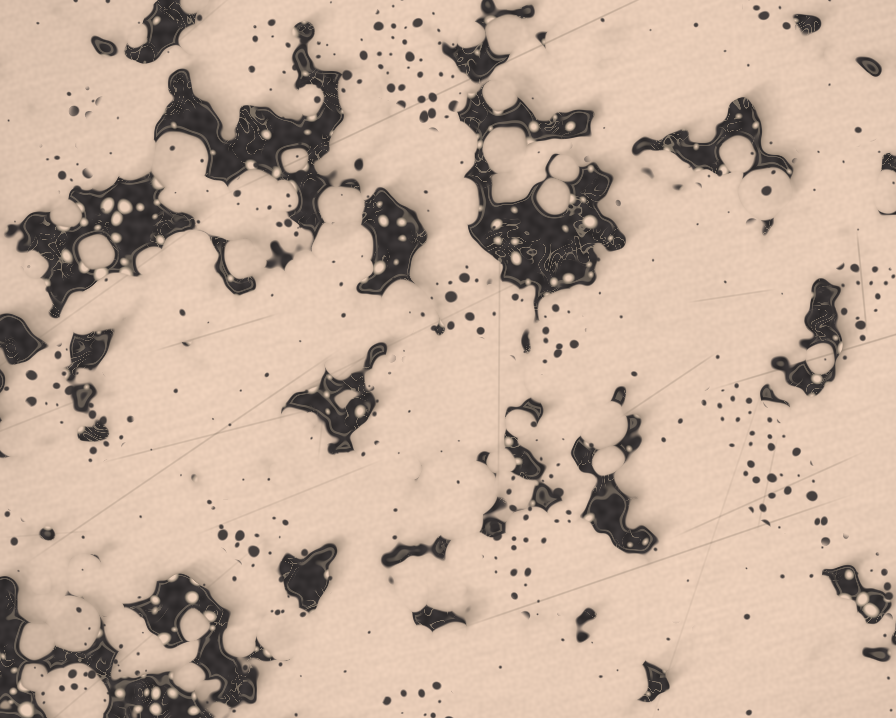
Give the GLSL for this texture, as a Shadertoy shader.

```glsl
// Polished porous metal under a microscope: a pale surface with ragged dark pores.
// Pores are thresholded gradient noise, bitten by round grains, with slanted soft
// shading beside them; small pits, fine grooves and scratches cover the rest.

#define SURFACE     vec3(0.910, 0.800, 0.716)
#define SHADE       vec3(0.500, 0.440, 0.380)
#define PORE        vec3(0.205, 0.188, 0.188)
#define VEIN        vec3(0.560, 0.505, 0.440)
#define LEFT_LEVEL  0.14   // noise level that opens pores on the left
#define RIGHT_LEVEL 0.35   // the same on the sparser right
#define GRAIN_CELL  0.075
#define CRUMB_CELL  0.026
#define SHADE_DIR   vec2(0.80, 0.60)
#define SHADE_REACH 0.055
#define SCRATCHES   22

vec2 hash2(vec2 p) {
    vec3 q = fract(p.xyx * vec3(0.1031, 0.1030, 0.0973));
    q += dot(q, q.yzx + 33.33);
    return fract((q.xx + q.yz) * q.zy);
}

float corner(vec2 cell, vec2 offset) {
    float angle = 6.2832 * hash2(cell + 57.0).x;
    return dot(vec2(cos(angle), sin(angle)), offset);
}

float gradientNoise(vec2 p) {
    vec2 i = floor(p), f = p - i;
    vec2 u = f * f * f * (f * (f * 6.0 - 15.0) + 10.0);
    vec2 e = vec2(1.0, 0.0);
    return mix(mix(corner(i, f), corner(i + e, f - e), u.x),
               mix(corner(i + e.yx, f - e.yx), corner(i + 1.0, f - 1.0), u.x), u.y);
}

// Signed distance to scattered discs; share is the part of cells that hold one.
float discs(vec2 p, float cell, float rMin, float rMax, float share) {
    vec2 home = floor(p / cell);
    float d = cell;
    for (int y = -1; y <= 1; y++)
    for (int x = -1; x <= 1; x++) {
        vec2 id = home + vec2(x, y);
        vec2 pick = hash2(id + 131.0);
        vec2 centre = (id + 0.2 + 0.6 * hash2(id + 17.0)) * cell;
        if (pick.x < share)
            d = min(d, length(p - centre) - mix(rMin, rMax, pick.y * pick.y));
    }
    return d;
}

// Approximate distance to the pore regions before grains are cut out.
float poreRegion(vec2 p, float aspect) {
    mat2 turn = mat2(0.8, 0.6, -0.6, 0.8);
    float level = mix(LEFT_LEVEL, RIGHT_LEVEL, smoothstep(0.2, 0.95, p.x / aspect));
    float n = 0.6 * gradientNoise(p * 3.0 + 4.3);
    n += 0.8 * gradientNoise(turn * p * 8.0 + 11.7);
    n += 0.5 * gradientNoise(p * 17.0 + 23.1);
    n += 0.2 * gradientNoise(turn * p * 37.0 + 41.9);
    return (level - n) / 12.0;
}

float scratchMarks(vec2 p, float aspect, float edge) {
    float marks = 0.0;
    for (int i = 0; i < SCRATCHES; i++) {
        vec2 a = hash2(vec2(i, 3)), b = hash2(vec2(i, 71)), c = hash2(vec2(i, 29));
        float angle = b.x < 0.75 ? mix(0.0, 0.75, a.y) : mix(1.0, 2.1, c.y);
        vec2 along = vec2(cos(angle), sin(angle));
        vec2 q = p - c * vec2(aspect, 1.0);
        float t = dot(q, along), reach = mix(0.06, 0.4, b.y * b.y);
        float across = abs(dot(q, vec2(-along.y, along.x)));
        float line = 1.0 - smoothstep(0.0, 0.0008 + edge, across);
        marks += line * (1.0 - smoothstep(0.6, 1.0, abs(t) / reach)) * mix(0.10, 0.35, a.x);
    }
    return min(marks, 0.5);
}

void mainImage(out vec4 fragColor, in vec2 fragCoord) {
    float aspect = iResolution.x / iResolution.y;
    float edge = max(0.0016, 0.7 / iResolution.y);
    vec2 p = fragCoord / iResolution.y;
    vec2 wobble = vec2(gradientNoise(p * 28.0), gradientNoise(p * 28.0 + 90.0));

    // Pores with large grains and small crumbs cut out
    float region = poreRegion(p, aspect);
    float grain = discs(p + 0.008 * wobble, GRAIN_CELL, 0.020, 0.044, 0.62);
    float crumb = discs(p + 0.007 * wobble, CRUMB_CELL, 0.004, 0.011, 0.42);
    float pore = max(region, -grain);

    // Pits, both scattered and gathered in patches
    vec2 q = p + 0.005 * wobble;
    float pit = discs(q + 5.0, 0.045, 0.0008, 0.0042, 0.30);
    float patches = (0.20 - gradientNoise(p * 6.0 + 63.0)) * 0.1;
    pit = min(pit, max(discs(q + 9.0, 0.021, 0.0015, 0.0075, 0.55), patches));

    // Surface with uneven light, grooves and fine grain
    vec2 slant = vec2(dot(p, vec2(0.966, 0.259)), dot(p, vec2(-0.259, 0.966)));
    float light = 1.0 + 0.020 * gradientNoise(p * 2.3 + 8.0);
    light += 0.030 * gradientNoise(slant * vec2(14.0, 130.0));
    light += 0.035 * gradientNoise(p * 150.0);
    light -= 0.07 * smoothstep(0.45, 0.95, length(p - vec2(0.58 * aspect, 0.52)));
    vec3 colour = SURFACE * light;
    colour = mix(colour, SHADE, scratchMarks(p, aspect, edge));

    // Slanted shading beside the pores
    float shade = 0.0;
    for (int i = 1; i <= 6; i++) {
        float t = float(i) / 6.0;
        float behind = poreRegion(p - SHADE_DIR * SHADE_REACH * t, aspect);
        shade += (1.0 - smoothstep(-0.010, 0.003, behind)) * (1.1 - t) / 3.1;
    }
    shade *= 0.50 * mix(0.3, 1.0, smoothstep(-0.006, 0.004, grain));
    shade += 0.30 * exp(-max(pore, 0.0) / 0.005);
    colour = mix(colour, SHADE, min(shade, 0.8));

    // Pore floor with veins, a broken inner rim and pale crumbs
    float veinNoise = abs(gradientNoise(p * 34.0 + 4.0 * wobble));
    float patchy = smoothstep(0.0, 0.22, gradientNoise(p * 19.0 + 33.0));
    float vein = (1.0 - smoothstep(0.02, 0.07, veinNoise)) * patchy;
    float rim = (1.0 - smoothstep(0.0006, 0.0022, abs(pore + 0.0055))) * (1.0 - patchy);
    vec3 interior = PORE * (1.0 + 0.35 * gradientNoise(p * 75.0));
    interior = mix(interior, VEIN, 0.8 * max(vein, 0.7 * rim));
    vec3 crumbTone = mix(VEIN, SURFACE, smoothstep(0.0, 0.005, -crumb));
    interior = mix(interior, crumbTone, 1.0 - smoothstep(-edge, edge, crumb));
    colour = mix(colour, interior, 1.0 - smoothstep(-edge, edge, pore));
    colour = mix(colour, PORE, 0.9 * (1.0 - smoothstep(-edge, edge, pit)));

    fragColor = vec4(clamp(colour, 0.0, 1.0), 1.0);
}
```
